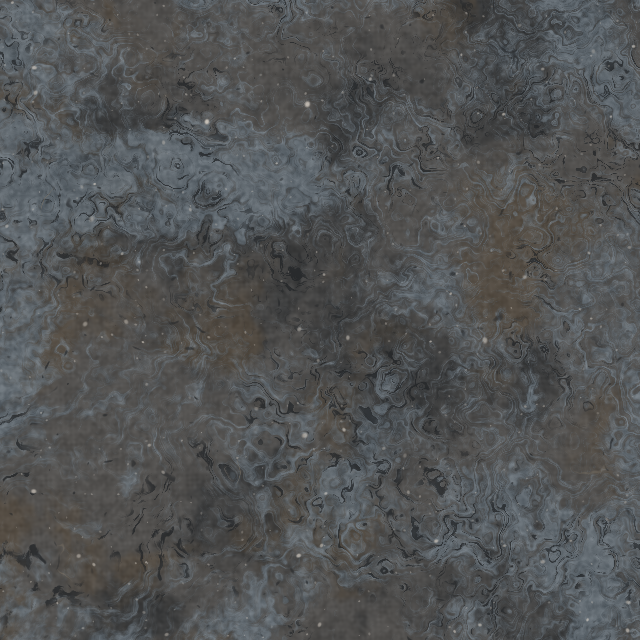
Give the GLSL for this texture, as a WebGL 1 fragment shader.

```glsl
precision highp float;
// Weathered slate: brown-grey stone with blue-grey mineral patches, pits and pale specks.
uniform vec2 u_resolution;

const vec3 DARK_STONE = vec3(0.225, 0.229, 0.232);
const vec3 WARM_STONE = vec3(0.322, 0.315, 0.307);
const vec3 BLUE_MINERAL = vec3(0.385, 0.425, 0.457);
const vec3 RUST = vec3(0.335, 0.285, 0.225);
const vec3 PIT = vec3(0.13, 0.14, 0.15);
const vec3 SPECK = vec3(0.84, 0.81, 0.77);
const vec3 SCRATCH = vec3(0.50, 0.46, 0.40);

float hash(vec2 p) {
  vec3 q = fract(vec3(p.xyx) * 0.1031);
  q += dot(q, q.yzx + 33.33);
  return fract((q.x + q.y) * q.z);
}

vec2 rotate(vec2 p, float angle) {
  float c = cos(angle);
  float s = sin(angle);
  return vec2(c * p.x - s * p.y, s * p.x + c * p.y);
}

float noise(vec2 p) {
  vec2 cell = floor(p);
  vec2 f = fract(p);
  f = f * f * (3.0 - 2.0 * f);
  float low = mix(hash(cell), hash(cell + vec2(1.0, 0.0)), f.x);
  float high = mix(hash(cell + vec2(0.0, 1.0)), hash(cell + 1.0), f.x);
  return mix(low, high, f.y);
}

// Octaves of noise, each turned to hide the lattice; the result lies in 0..1.
float fbm(vec2 p, float gain) {
  float sum = 0.0;
  float total = 0.0;
  float amplitude = 1.0;
  for (int i = 0; i < 5; i++) {
    sum += amplitude * noise(p);
    total += amplitude;
    amplitude *= gain;
    p = rotate(p, 0.65) * 2.03 + 17.3;
  }
  return sum / total;
}

// Soft ellipses, at most one per cell; radius is in canvas units.
float flecks(vec2 p, float cells, float chance, float radius, float stretch, float seed) {
  vec2 grid = p * cells;
  vec2 id = floor(grid) + seed;
  vec2 centre = 0.25 + 0.5 * vec2(hash(id + 3.1), hash(id + 7.7));
  vec2 offset = rotate(fract(grid) - centre, 6.2832 * hash(id + 11.3)) / cells;
  float size = radius * mix(0.5, 1.0, hash(id + 19.9));
  float shape = 1.0 - smoothstep(0.25, 1.0, length(offset / vec2(stretch, 1.0)) / size);
  return shape * step(hash(id), chance) * mix(0.4, 1.0, hash(id + 29.5));
}

void main() {
  vec2 uv = gl_FragCoord.xy / min(u_resolution.x, u_resolution.y);
  vec2 bend = vec2(fbm(uv * 6.0 + 4.0, 0.55), fbm(uv * 6.0 + 31.0, 0.55)) - 0.5;
  vec2 warped = uv + 0.14 * bend;

  // Stone body with broad shadows and rusty stains.
  float shade = fbm(warped * 5.0 + 50.0, 0.65);
  vec3 color = mix(DARK_STONE, WARM_STONE, smoothstep(0.27, 0.57, shade));
  float stain = smoothstep(0.54, 0.74, fbm(warped * 6.0 + 83.0, 0.6));
  color = mix(color, RUST, 0.55 * stain);

  // Blue patches, broken up by diagonal brush-like streaks.
  vec2 along = rotate(uv + 0.04 * bend, -0.8 + 1.5 * bend.x);
  float streaks = fbm(along * vec2(24.0, 52.0) + 9.0, 0.7);
  float patches = fbm(warped * 5.5 + 120.0, 0.6);
  float mineral = smoothstep(0.41, 0.64, 0.58 * patches + 0.42 * streaks);
  color = mix(color, BLUE_MINERAL, 0.85 * mineral);
  color += 0.14 * mineral * (streaks - 0.5);

  // Fine grain and a faint diagonal weave.
  float grain = 0.5 * noise(uv * 95.0) + 0.5 * noise(rotate(uv, 0.7) * 190.0);
  color += (0.09 + 0.07 * mineral) * (grain - 0.5);
  vec2 weave = sin(rotate(uv, 0.785) * 560.0);
  color += 0.006 * weave.x * weave.y;

  // Crevices gather in clusters; small pits fall everywhere.
  float cluster = smoothstep(0.46, 0.66, fbm(uv * 7.0 + 200.0, 0.55));
  float crevice = smoothstep(0.59, 0.72, fbm(along * vec2(42.0, 66.0) + 70.0, 0.55));
  float pits = flecks(warped, 42.0, 0.16, 0.0038, 1.6, 40.0);
  color = mix(color, PIT, max(0.75 * cluster * crevice, 0.65 * pits));

  // Sparse scratches, then specks from many small to few large.
  float scratch = flecks(warped, 5.0, 0.25, 0.0022, 14.0, 90.0);
  color = mix(color, SCRATCH, 0.5 * scratch);
  for (int i = 0; i < 3; i++) {
    float level = float(i);
    float cells = 72.0 / pow(2.5, level);
    float radius = 0.0027 + 0.0016 * level;
    float speck = flecks(uv + 0.012 * bend, cells, 0.09 - 0.01 * level, radius, 1.25, 150.0 + 37.0 * level);
    color = mix(color, SPECK, speck * (0.4 + 0.25 * level));
  }

  gl_FragColor = vec4(clamp(color, 0.0, 1.0), 1.0);
}
```
